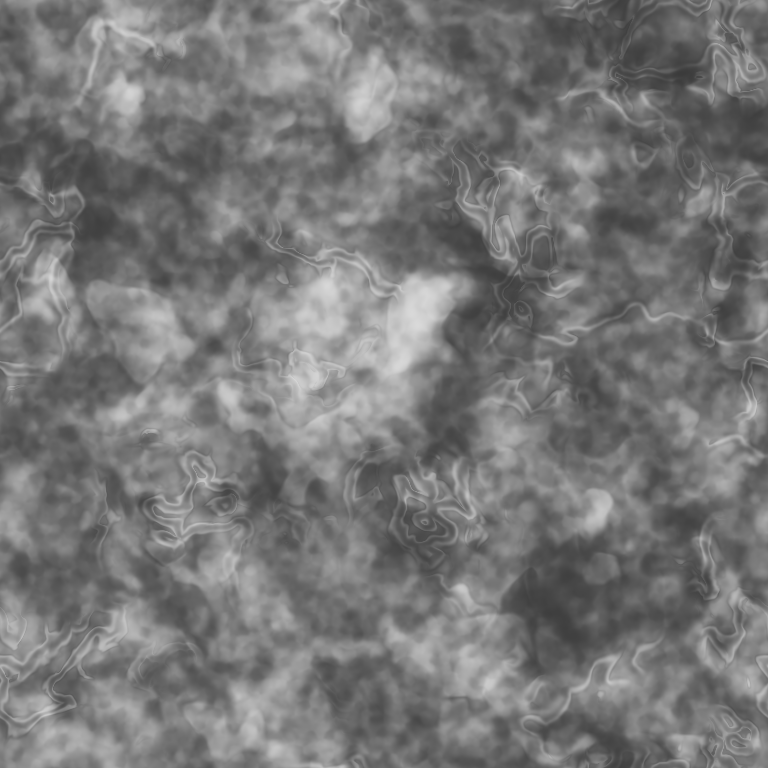
Give the GLSL for this texture, as a Shadertoy shader.

```glsl
// Mottled grey stone: layered cellular noise, bent by a slight domain warp,
// with ragged pale and dark patches and thin crinkled veins along contours.
// Every layer has a whole number of wrapped cells, so the canvas tiles.

const float MID_GREY = 0.470;
const float CONTRAST = 0.128;
const float HIGHLIGHT_SKEW = 0.012;
const float TONE_LIMIT = 2.7;
const float VEIN_WIDTH = 0.0040;

vec3 hash3(vec3 p) {
    p = fract(p * vec3(0.1031, 0.1030, 0.0973));
    p += dot(p, p.yxz + 33.33);
    return fract((p.xxy + p.yxx) * p.zyx);
}

// Soft cellular noise: jittered points with random signed heights, blended
// and scaled to about unit variance. Wraps after "cells" cells.
float cellNoise(vec2 uv, float cells, float seed) {
    vec2 p = uv * cells;
    vec2 base = floor(p);
    float sum = 0.0;
    float power = 0.1;
    for (int y = -1; y <= 1; y++) {
        for (int x = -1; x <= 1; x++) {
            vec2 cell = base + vec2(x, y);
            vec3 rnd = hash3(vec3(mod(cell, cells) + 1.0, seed * 7.0 + 3.0));
            vec2 offset = cell + 0.1 + 0.8 * rnd.xy - p;
            float weight = max(0.0, 1.0 - dot(offset, offset) / 1.21);
            weight *= weight;
            sum += weight * (2.0 * rnd.z - 1.0);
            power += weight * weight;
        }
    }
    return 1.85 * sum / sqrt(power);
}

// Octaves of cellular noise, scaled back to unit variance.
float layeredNoise(vec2 uv, float cells, float gain, float seed) {
    float sum = 0.0;
    float power = 0.0;
    float amp = 1.0;
    for (int i = 0; i < 4; i++) {
        sum += amp * cellNoise(uv, cells, seed + float(i));
        power += amp * amp;
        amp *= gain;
        cells *= 2.0;
    }
    return sum / sqrt(power);
}

vec2 warp(vec2 uv, float cells, float amount, float seed) {
    return uv + amount * vec2(cellNoise(uv, cells, seed),
                              cellNoise(uv, cells, seed + 1.0));
}

// Broad field with a finer octave, so that its contours crinkle.
float veinField(vec2 uv, float cells, float seed) {
    return cellNoise(uv, cells, seed)
         + 0.32 * cellNoise(uv, cells * 4.0, seed + 2.0);
}

// Distance in canvas units to the zero contour of the vein field.
float contourDistance(vec2 uv, float cells, float seed) {
    float reach = 0.05 / cells;
    float here = veinField(uv, cells, seed);
    vec2 slope = vec2(veinField(uv + vec2(reach, 0.0), cells, seed),
                      veinField(uv + vec2(0.0, reach), cells, seed)) - here;
    return abs(here) / max(length(slope) / reach, 1.2 * cells);
}

// Pale lines with dark shoulders, fading under a broad mask. A positive
// split parts each line into a pair around a dark core.
float veins(vec2 uv, float cells, float width, float split, float seed) {
    float mask = smoothstep(0.0, 0.9, cellNoise(uv, 8.0, seed + 1.0));
    float x = contourDistance(uv, cells, seed) / width - split;
    return mask * (1.6 * exp(-x * x) - 0.65 * exp(-x * x / 6.0));
}

// Separate blotches with ragged edges.
float patches(vec2 uv, float cells, float detail, float seed) {
    return smoothstep(0.9, 1.6, cellNoise(uv, cells, seed) + 0.4 * detail);
}

void mainImage(out vec4 fragColor, in vec2 fragCoord) {
    vec2 uv = fragCoord / iResolution.xy;

    // Bend the plane at two scales
    vec2 bent = warp(uv, 12.0, 0.007, 1.0);
    bent = warp(bent, 36.0, 0.003, 4.0);

    // Cloudy body and fine grain
    float body = layeredNoise(bent, 7.0, 0.92, 10.0);
    float grain = cellNoise(uv, 104.0, 16.0);
    float detail = cellNoise(bent, 40.0, 20.0);

    // Blotches and veins
    float pale = patches(bent, 14.0, detail, 23.0);
    float dark = patches(bent, 11.0, detail, 26.0);
    float lines = veins(bent, 9.0, VEIN_WIDTH, 0.0, 30.0)
                + veins(bent, 13.0, VEIN_WIDTH * 0.9, 1.7, 34.0);

    // Soft limit, then a tone curve with a longer tail toward the highlights
    float tone = 0.85 * body + 0.22 * grain;
    tone += 1.1 * pale - 0.85 * dark + 0.9 * lines;
    tone = TONE_LIMIT * tanh(tone / TONE_LIMIT);
    float grey = MID_GREY + CONTRAST * tone + HIGHLIGHT_SKEW * tone * tone;
    fragColor = vec4(vec3(grey), 1.0);
}
```
